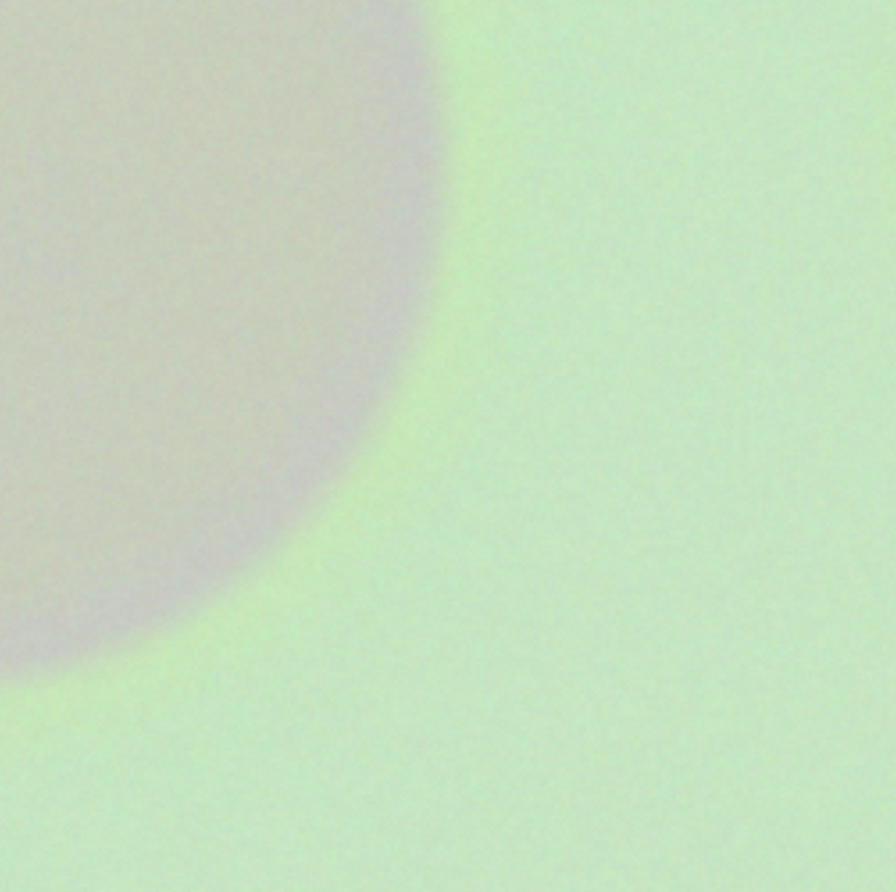
Reproduce this background procedurally as a Shadertoy shader.

```glsl
// A soft grey disc rests on a pale mint field, rimmed by a yellow-green halo.
// Signed distance to the disc drives every band of colour; smooth value noise
// adds broad colour drift and a fine tinted grain.

// Three random values per lattice point, without sine.
vec3 hash32(vec2 cell) {
    vec3 h = fract(cell.xyx * vec3(0.1031, 0.1030, 0.0973));
    h += dot(h, h.yxz + 33.33);
    return fract((h.xxy + h.yzz) * h.zyx);
}

// Independent smooth noise for each colour channel, centred on zero.
vec3 colourNoise(vec2 p) {
    vec2 cell = floor(p);
    vec2 f = fract(p);
    f = f * f * (3.0 - 2.0 * f);
    vec3 low = mix(hash32(cell), hash32(cell + vec2(1.0, 0.0)), f.x);
    vec3 high = mix(hash32(cell + vec2(0.0, 1.0)), hash32(cell + 1.0), f.x);
    return mix(low, high, f.y) - 0.5;
}

// Soft round patch of light, one at its centre.
float glow(vec2 p, vec2 centre, vec2 size) {
    vec2 q = (p - centre) / size;
    return exp(-dot(q, q));
}

void mainImage(out vec4 fragColor, in vec2 fragCoord) {
    vec2 p = fragCoord / iResolution.y;
    vec2 uv = fragCoord / iResolution.xy;
    float dist = length(p - vec2(-0.094, 0.820)) - 0.597;

    // Mint field with a yellow-green halo beside the disc
    vec3 field = mix(vec3(0.771, 0.901, 0.754), vec3(0.775, 0.901, 0.759),
                     smoothstep(0.10, 0.25, dist));
    field = mix(field, vec3(0.778, 0.909, 0.722), 1.0 - smoothstep(0.0, 0.12, dist));
    field = mix(field, vec3(0.774, 0.906, 0.735), 0.7 * glow(uv, vec2(1.0, 0.87), vec2(0.05, 0.14)));

    // Warm grey disc with a cooler rim and faint cool patches at the left
    vec3 disc = mix(vec3(0.782, 0.806, 0.736), vec3(0.780, 0.796, 0.760),
                    smoothstep(-0.13, -0.03, dist));
    disc = mix(disc, vec3(0.779, 0.799, 0.754),
               0.6 * glow(uv, vec2(0.02, 0.72), vec2(0.09, 0.08))
             + 0.5 * glow(uv, vec2(0.02, 0.53), vec2(0.07, 0.06)));

    // Blurred boundary
    vec3 colour = mix(disc, field, smoothstep(-0.034, 0.028, dist));

    // Broad drift, soft mottling and fine grain
    colour += 0.005 * colourNoise(p * 9.0);
    colour += 0.020 * colourNoise(p * 115.0 + 17.0);
    colour += 0.023 * colourNoise(p * 250.0 + 41.0);

    fragColor = vec4(colour, 1.0);
}
```
